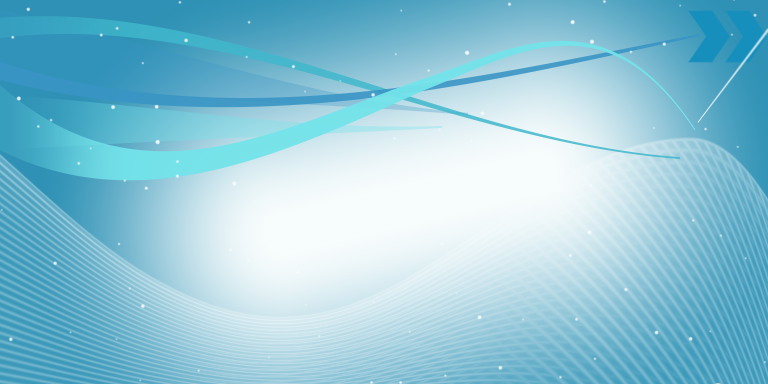
Reproduce this background procedurally as a Shadertoy shader.

```glsl
// Aqua backdrop: soft white glow, flowing ribbons, a fine line mesh, chevrons and sparkles.

const vec3 DEEP = vec3(0.18, 0.57, 0.71);
const vec3 WHITE = vec3(0.97, 0.988, 0.99);
const vec3 CYAN = vec3(0.45, 0.89, 0.915);
const vec3 TEAL = vec3(0.25, 0.72, 0.80);
const vec3 BLUE = vec3(0.22, 0.58, 0.77);
const vec3 CHEVRON = vec3(0.09, 0.56, 0.74);

const vec2 GLOW_A = vec2(0.74, 0.39);     // ends of the glowing core
const vec2 GLOW_B = vec2(1.40, 0.55);
const vec2 GLOW_RANGE = vec2(0.03, 0.67); // inner and outer radius
const float MESH_LINES = 34.0;
const float MESH_ALPHA = 0.27;
const float CROSS_LINES = 30.0;
const float CROSS_ALPHA = 0.20;
const float ARC_DENSITY = 24.0;           // steep arcs on the right
const float ARC_SLANT = 1.5;
const float ARC_ALPHA = 0.27;
const float SPARK_CELL = 0.115;
const float SPARK_CHANCE = 0.62;

float hash(vec2 p) {
    return fract(sin(dot(p, vec2(127.1, 311.7))) * 43758.5453);
}

// Distance to a segment; the second component is the position along it.
vec2 segment(vec2 p, vec2 a, vec2 b) {
    vec2 d = b - a;
    float t = clamp(dot(p - a, d) / dot(d, d), 0.0, 1.0);
    return vec2(length(p - a - t * d), t);
}

// Cubic through four heights at t = 0, 1/3, 2/3 and 1.
float cubic(vec4 h, float t) {
    float s = 3.0 * t, a = s - 1.0, b = s - 2.0, c = s - 3.0;
    return dot(h, vec4(-a * b * c / 6.0, s * b * c / 2.0, -s * a * c / 2.0, s * a * b / 6.0));
}

// Coverage between two cubics over the span x0..x1.
float ribbon(vec2 p, float x0, float x1, vec4 top, vec4 bottom, float px) {
    float t = (p.x - x0) / (x1 - x0);
    if (t < 0.0 || t >= 1.0) return 0.0;
    float above = clamp((cubic(top, t) - p.y) / px + 0.5, 0.0, 1.0);
    float below = clamp((p.y - cubic(bottom, t)) / px + 0.5, 0.0, 1.0);
    return above * below;
}

// Upper border of the mesh: trough on the left, crest on the right.
float meshTop(float x) {
    float fall = max(x - 1.8, 0.0), rise = max(0.4 - x, 0.0);
    return 0.407 + 0.233 * cos(2.936 * (x - 1.8)) - 3.0 * fall * fall + 0.4 * rise * rise;
}

// Soft even lines, fading to their mean where they get too dense.
float stripes(float v) {
    float line = 0.5 + 0.5 * cos(6.2832 * v);
    return mix(line * line, 0.375, smoothstep(0.3, 0.7, fwidth(v)));
}

float sparkles(vec2 p, float px) {
    float sum = 0.0;
    vec2 cell = floor(p / SPARK_CELL);
    for (int j = -1; j <= 1; j++)
    for (int i = -1; i <= 1; i++) {
        vec2 id = cell + vec2(i, j);
        vec2 pos = (id + vec2(hash(id), hash(id + 17.3))) * SPARK_CELL;
        float size = hash(id + 41.7);
        float r = 0.002 + 0.0035 * size * size + 0.007 * step(0.94, size) * step(pos.y, 0.4);
        float spot = 1.0 - smoothstep(r - px, r + px, length(p - pos));
        sum = max(sum, spot * step(hash(id + 73.1), SPARK_CHANCE) * mix(0.55, 0.95, size));
    }
    return sum;
}

void mainImage(out vec4 fragColor, in vec2 fragCoord) {
    vec2 p = fragCoord / iResolution.xy * vec2(2.0, 1.0);
    float px = 1.0 / iResolution.y;

    // Glow on the deep ground
    float glow = segment(p, GLOW_A, GLOW_B).x;
    glow = smoothstep(GLOW_RANGE.x, GLOW_RANGE.y, glow);
    vec3 col = mix(WHITE, DEEP, glow);

    // Line mesh: lines along the border, crossings at the trough, steep arcs on the right
    float top = meshTop(p.x), depth = top - p.y;
    float reach = max(p.x - 1.0, 0.0);
    float v = depth / (top + 0.12 + 0.5 * reach * reach);
    float w = depth / (top + 0.55 - 0.3 * p.x);
    float inside = smoothstep(-2.0 * px, 2.0 * px, depth);
    float right = smoothstep(1.1, 1.6, p.x);
    float rim = exp(-max(depth, 0.0) * 14.0);
    float mesh = stripes(v * MESH_LINES) * (MESH_ALPHA + 0.15 * rim);
    mesh *= mix(1.0, 0.25 + 0.5 * rim, right);
    float crossFade = smoothstep(0.3, 0.7, p.x) * (1.0 - smoothstep(1.0, 1.5, p.x));
    float crossing = stripes(w * CROSS_LINES) * CROSS_ALPHA * crossFade;
    float arcs = stripes((depth - ARC_SLANT * p.x) * ARC_DENSITY) * ARC_ALPHA * right;
    col = mix(col, WHITE, inside * (0.17 * rim + 0.07));
    col = mix(col, WHITE, inside * max(mesh, max(crossing, arcs)));

    // Translucent wedges
    float wedge = ribbon(p, 0.0, 1.22, vec4(0.974, 0.875, 0.771, 0.706), vec4(0.805, 0.753, 0.727, 0.700), px);
    col = mix(col, BLUE, 0.30 * wedge);
    wedge = ribbon(p, 0.0, 1.15, vec4(0.753, 0.719, 0.682, 0.672), vec4(0.609, 0.630, 0.648, 0.667), px);
    col = mix(col, CYAN, 0.36 * wedge * smoothstep(0.0, 0.35, p.x));

    // Solid ribbons
    float band = ribbon(p, 0.0, 1.77, vec4(0.953, 0.891, 0.714, 0.591), vec4(0.901, 0.862, 0.703, 0.586), px);
    col = mix(col, TEAL, band * mix(0.35, 0.85, smoothstep(0.0, 0.4, p.x)));
    band = ribbon(p, 0.0, 1.82, vec4(0.839, 0.745, 0.797, 0.911), vec4(0.792, 0.721, 0.781, 0.906), px);
    col = mix(col, BLUE, 0.88 * band);
    band = ribbon(p, 0.0, 1.10, vec4(0.779, 0.609, 0.661, 0.794), vec4(0.609, 0.531, 0.609, 0.763), px)
         + ribbon(p, 1.10, 1.81, vec4(0.794, 0.875, 0.875, 0.664), vec4(0.763, 0.857, 0.866, 0.659), px);
    col = mix(col, CYAN, band * mix(0.15, 0.95, smoothstep(0.0, 0.35, p.x)));

    // Double chevron
    float dy = abs(p.y - 0.905);
    for (int i = 0; i < 2; i++) {
        float x = p.x - 1.87 - 0.096 * float(i) + 0.69 * dy;
        float d = max(abs(x) - 0.031, dy - 0.067);
        col = mix(col, CHEVRON, 1.0 - smoothstep(-px, px, d));
    }

    // Tapered streak and sparkles
    vec2 streak = segment(p, vec2(1.818, 0.682), vec2(2.0, 0.922));
    col = mix(col, WHITE, 0.75 * (1.0 - smoothstep(0.0, px + 0.004 * streak.y, streak.x)));
    col = mix(col, WHITE, sparkles(p, px));

    fragColor = vec4(col, 1.0);
}
```
